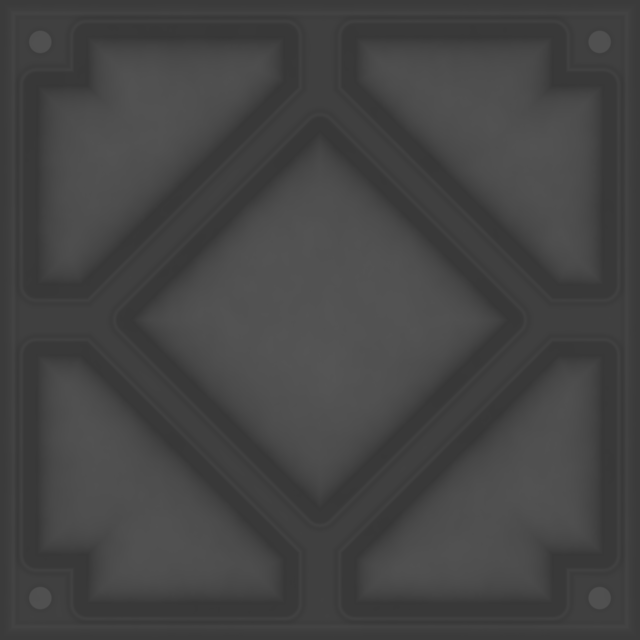
Write a WebGL 1 fragment shader that draws this pattern.

```glsl
precision highp float;
uniform vec2 u_resolution;

vec2 gradient(vec2 cell) {
    float angle = 6.2832 * fract(sin(dot(cell, vec2(127.1, 311.7))) * 43758.5);
    return vec2(cos(angle), sin(angle));
}

float gradientNoise(vec2 p) {
    vec2 i = floor(p);
    vec2 f = fract(p);
    vec2 u = f * f * f * (f * (f * 6.0 - 15.0) + 10.0);
    vec2 e = vec2(1.0, 0.0);
    float low = mix(dot(gradient(i), f), dot(gradient(i + e.xy), f - e.xy), u.x);
    float high = mix(dot(gradient(i + e.yx), f - e.yx), dot(gradient(i + e.xx), f - e.xx), u.x);
    return mix(low, high, u.y);
}

float fbm(vec2 p) {
    float sum = 0.0;
    float amplitude = 0.5;
    for (int i = 0; i < 5; i++) {
        sum += amplitude * gradientNoise(p);
        p = p * 2.03 + 17.3;
        amplitude *= 0.5;
    }
    return sum;
}

// Intersection of two distances with rounded outer corners
float intersect(float a, float b) {
    return length(max(vec2(a, b), 0.0)) + min(max(a, b), 0.0);
}

float diamond(vec2 p) {
    vec2 r = abs(vec2(p.x + p.y, p.x - p.y)) * 0.7071 - 0.21;
    return intersect(r.x, r.y);
}

// Square with a cut inner corner and a notch around the bolt
float cornerPanel(vec2 p) {
    vec2 b = abs(p - 0.2487) - 0.194;
    float chamfer = (0.427 - p.x - p.y) * 0.7071;
    float notch = min(p.x - 0.364, p.y - 0.367);
    return intersect(max(intersect(b.x, b.y), chamfer), notch);
}

float ridge(float d, float width) {
    return exp(-d * d / (width * width));
}

void main() {
    vec2 uv = gl_FragCoord.xy / u_resolution;
    vec2 p = abs(uv - 0.5);
    float pixel = 1.0 / min(u_resolution.x, u_resolution.y);
    float d = min(diamond(p), cornerPanel(p));
    float grime = fbm(uv * 7.0) + 0.5 * fbm(uv * vec2(32.0, 24.0));

    // Raised frame, with a dark bevel and a thin rim around each panel
    float rim = d - 0.0235;
    float frame = mix(0.222, 0.246, smoothstep(-0.005, 0.004, rim));
    frame += 0.018 * ridge(rim, 0.0028) - 0.012 * ridge(rim - 0.006, 0.004);
    frame += 0.006 * smoothstep(0.025, 0.045, d);

    // Outer border
    float border = 0.5 - max(p.x, p.y);
    frame -= 0.02 * (1.0 - smoothstep(0.004, 0.022, border));
    frame += 0.013 * ridge(border - 0.021, 0.003) - 0.01 * ridge(border - 0.027, 0.004);

    // Sunken panels, shaded towards their walls
    float depth = max(-d, 0.0);
    float panel = mix(0.216, 0.318, 1.0 - exp(-depth / 0.024));
    panel += 0.008 * (1.0 - smoothstep(0.0, 0.3, length(p))) + 0.022 * grime;

    float shade = mix(panel, frame + 0.004 * grime, smoothstep(-0.002 - pixel, 0.002 + pixel, d));

    // Bolts
    float bolt = length(p - vec2(0.437, 0.4345)) - 0.0175;
    shade -= 0.012 * ridge(max(bolt, 0.0), 0.006);
    shade = mix(0.312 + 0.01 * grime, shade, smoothstep(-pixel, pixel, bolt));

    gl_FragColor = vec4(vec3(shade), 1.0);
}
```
